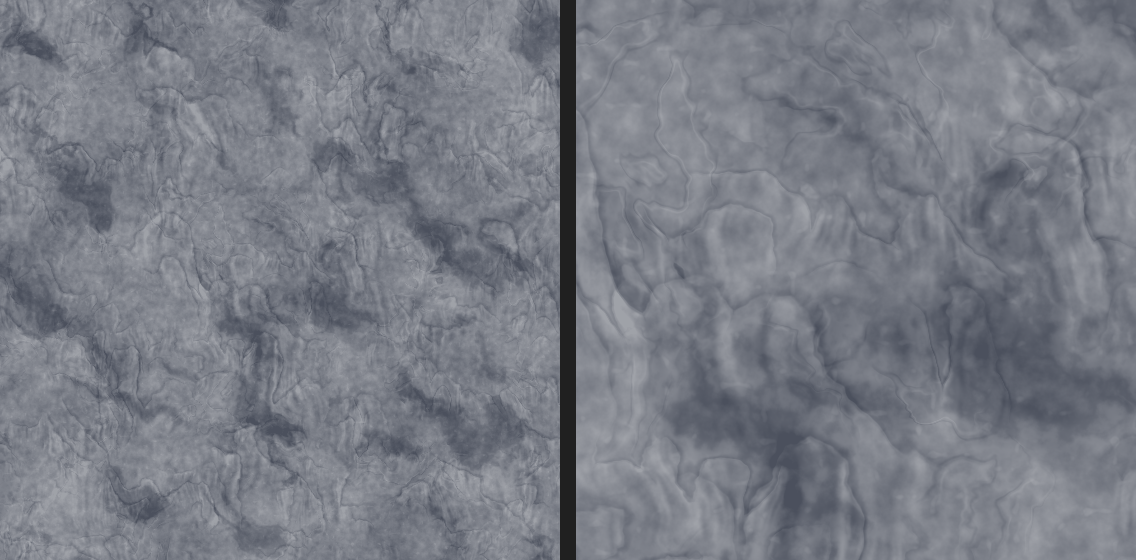
Left, the full canvas; right, a detail of the centre.
Reproduce this texture procedurally as a Shadertoy shader.

```glsl
// Blue-grey weathered rock with draped drip ledges, diagonal cracks and dark pitted hollows.

vec2 gradientAt(vec2 cell) {
    vec3 h = fract(vec3(cell.xyx) * vec3(0.1031, 0.1030, 0.0973));
    h += dot(h, h.yzx + 33.33);
    float angle = 6.2832 * fract((h.x + h.y) * h.z);
    return vec2(cos(angle), sin(angle));
}

// Gradient noise, roughly -1 to 1
float noise(vec2 p) {
    vec2 i = floor(p), f = p - i;
    vec2 u = f * f * f * (f * (f * 6.0 - 15.0) + 10.0);
    vec2 e = vec2(1.0, 0.0);
    float low = mix(dot(gradientAt(i), f), dot(gradientAt(i + e), f - e), u.x);
    float high = mix(dot(gradientAt(i + e.yx), f - e.yx), dot(gradientAt(i + 1.0), f - 1.0), u.x);
    return 1.5 * mix(low, high, u.y);
}

float fbm(vec2 p) {
    float sum = 0.0, amp = 0.5;
    for (int i = 0; i < 5; i++) {
        sum += amp * noise(p);
        p = mat2(1.6, 1.2, -1.2, 1.6) * p + 17.3;
        amp *= 0.5;
    }
    return sum;
}

// Domed ledges with vertical streaks hanging below them
float drape(vec2 p, float scale, float seed) {
    vec2 s = p * scale;
    float level = s.y + 0.5 * s.x + seed
                - 1.5 * abs(noise(s * vec2(1.1, 0.6) + seed))
                + 0.6 * fbm(s * 1.4 + seed * 3.0);
    float row = floor(level), f = level - row;
    float hang = smoothstep(0.05, 0.8, f) * (1.0 - smoothstep(0.95, 1.0, f));
    float rim = smoothstep(0.78, 0.93, f) * (1.0 - smoothstep(0.94, 1.0, f));
    float gap = smoothstep(0.0, 0.04, f) * (1.0 - smoothstep(0.04, 0.17, f));
    float bend = 1.6 * noise(s * 1.5 + seed);
    float streak = noise(vec2(s.x * 8.0 + bend, s.y * 0.9 + row * 7.3))
                 + 0.6 * noise(vec2(s.x * 17.0 + bend, s.y * 1.6 + row * 3.7));
    float presence = smoothstep(-0.25, 0.4, noise(s * 0.8 + seed * 5.0));
    return presence * (0.27 * streak * hang + 0.11 * rim - 0.24 * gap);
}

void mainImage(out vec4 fragColor, in vec2 fragCoord) {
    vec2 p = fragCoord / iResolution.y;
    vec2 warped = p + 0.05 * vec2(fbm(p * 7.0), fbm(p * 7.0 + 31.0));
    vec2 slope = mat2(0.75, 0.66, -0.66, 0.75) * warped;   // x runs down to the right

    // Broad clouds, mottling and fine grain
    float grain = fbm(p * 75.0);
    float tone = 0.62 + 0.42 * fbm(warped * 5.0) + 0.28 * fbm(warped * 19.0 + 9.0) + 0.3 * grain;

    // Large and small drip curtains
    vec2 draped = mix(p, warped, 0.5);
    tone += drape(draped, 8.0, 2.7) + 0.8 * drape(draped, 15.0, 11.4);

    // Thin pale and dark swirling veins
    float swirl = noise(warped * 20.0 + 1.5 * fbm(warped * 12.0));
    float veinMask = smoothstep(-0.1, 0.4, noise(p * 9.0 + 52.0));
    tone += 0.12 * veinMask * (1.0 - smoothstep(0.0, 0.09, abs(swirl - 0.12)));
    tone -= 0.13 * veinMask * (1.0 - smoothstep(0.0, 0.08, abs(swirl + 0.05)));

    // Broken diagonal cracks
    float crackField = noise(slope * vec2(2.5, 8.0) + 0.25 * fbm(p * 25.0) + 70.0);
    float crack = 1.0 - smoothstep(0.01, 0.12, abs(crackField));
    crack *= smoothstep(0.0, 0.4, noise(slope * vec2(6.0, 9.0) + 23.0));

    // Pitted hollows with ragged speckled borders
    float hollowField = fbm(slope * vec2(5.0, 9.0) + 40.0) + 0.25 * grain;
    float hollow = smoothstep(0.14, 0.36, hollowField);
    tone -= 0.34 * crack + 0.42 * hollow * (1.0 - 0.5 * crack);

    // Light flecks
    tone += 0.13 * smoothstep(0.5, 0.8, noise(p * 120.0 + 5.0));

    tone = clamp(tone, 0.0, 1.0);
    vec3 rock = mix(vec3(0.295, 0.315, 0.365), vec3(0.625, 0.635, 0.66), tone);
    fragColor = vec4(rock, 1.0);
}
```
